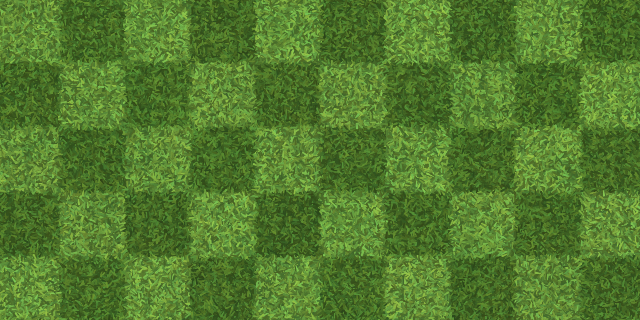
This pattern is drawn by a WebGL 1 fragment shader. Its source:

```glsl
precision highp float;

uniform vec2 u_resolution;

float hash(vec2 p) {
  return fract(sin(dot(p, vec2(127.1, 311.7))) * 43758.5453);
}

float noise(vec2 p) {
  vec2 i = floor(p), f = fract(p);
  f = f * f * (3.0 - 2.0 * f);
  return mix(mix(hash(i), hash(i + vec2(1.0, 0.0)), f.x),
             mix(hash(i + vec2(0.0, 1.0)), hash(i + 1.0), f.x), f.y);
}

// Checkerboard of light and dark mown squares
vec3 lawnColor(vec2 p) {
  vec2 tile = (p - vec2(0.1875, 0.198)) / vec2(0.2034, 0.2023) + 1.0;
  vec2 wave = sin(3.14159 * tile);
  float light = smoothstep(-0.06, 0.06, wave.x * wave.y);
  vec3 color = mix(vec3(0.265, 0.408, 0.142), vec3(0.378, 0.545, 0.212), light);
  return color * (0.97 + 0.06 * hash(floor(tile) + 7.0));
}

// One layer of short, randomly turned blades, coloured at their roots
vec3 addBlades(vec3 color, vec2 p, float density, float seed) {
  vec2 q = p * density + seed * 3.7;
  float blur = 0.55 * density / u_resolution.y;
  for (int x = -1; x <= 1; x++) {
    for (int y = -1; y <= 1; y++) {
      vec2 id = floor(q) + vec2(float(x), float(y));
      vec2 key = id + seed * 17.3;
      vec2 root = id + vec2(hash(key), hash(key + 31.4));
      float angle = 6.28318 * hash(key + 58.2);
      vec2 dir = vec2(cos(angle), sin(angle));
      vec2 offset = q - root;
      float along = clamp(dot(offset, dir), -0.6, 0.6);
      float dist = length(offset - dir * along);
      float width = 0.2 - 0.12 * along;
      float cover = 1.0 - smoothstep(width - blur, width + blur, dist);

      // Shade varies per blade, with a few dry or bluish ones
      float shade = mix(0.68, 1.4, hash(key + 83.9));
      float hue = hash(key + 12.6) - 0.5;
      vec3 tint = 1.0 + hue * vec3(0.22, 0.0, -0.2);
      vec3 blade = lawnColor((root - seed * 3.7) / density) * shade * tint;
      color = mix(color, blade, cover);
    }
  }
  return color;
}

void main() {
  vec2 p = gl_FragCoord.xy / u_resolution.y;

  // Shaded ground, then three layers of grass
  vec3 color = lawnColor(p) * 0.78;
  color = addBlades(color, p, 66.0, 1.0);
  color = addBlades(color, p, 74.0, 2.0);
  color = addBlades(color, p, 82.0, 3.0);

  // Faint worn, yellowish patches
  float wear = noise(p * 9.0) * 0.6 + noise(p * 23.0 + 5.0) * 0.4 - 0.5;
  color *= 1.0 + wear * vec3(0.14, 0.06, 0.08);

  gl_FragColor = vec4(color, 1.0);
}
```
